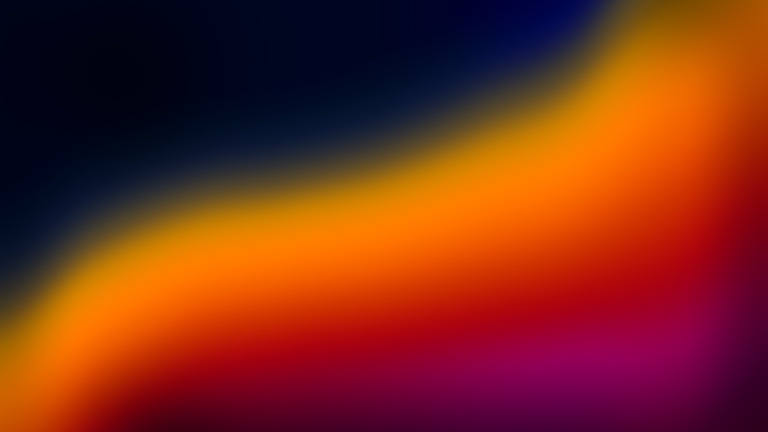
Reproduce this background procedurally as a Shadertoy shader.

```glsl
#define NODES 9
#define STOPS 12
#define RAMP_START -0.6
#define RAMP_STEP 0.2
#define MAGENTA_GLOW vec3(0.14, 0.0, 0.23)
#define BLUE_GLOW vec3(-0.02, -0.05, 0.12)
#define NIGHT_SHADE 0.55
#define CORNER_SHADE 0.42
#define FOOT_SHADE 0.5
#define SIDE_SHADE 0.2

// Heights of the band at even steps in x: (upper edge, lower edge)
const vec2 bandEdges[NODES] = vec2[NODES](
    vec2(0.287, -0.200), vec2(0.449, 0.005), vec2(0.542, 0.139),
    vec2(0.583, 0.194), vec2(0.637, 0.225), vec2(0.729, 0.264),
    vec2(0.845, 0.308), vec2(1.116, 0.380), vec2(1.280, 0.556));

// Colours across the band, from night sky down to dark plum
const vec3 ramp[STOPS] = vec3[STOPS](
    vec3(0.0, 0.02, 0.13), vec3(0.005, 0.055, 0.155), vec3(0.08, 0.12, 0.21),
    vec3(0.35, 0.285, 0.16), vec3(0.80, 0.50, 0.0), vec3(1.0, 0.49, 0.0),
    vec3(0.95, 0.37, 0.0), vec3(0.81, 0.19, 0.0), vec3(0.68, 0.02, 0.05),
    vec3(0.50, 0.0, 0.11), vec3(0.33, 0.0, 0.11), vec3(0.20, 0.0, 0.10));

// Catmull-Rom weights for four neighbouring values
vec4 splineWeights(float f) {
    float f2 = f * f, f3 = f2 * f;
    return 0.5 * vec4(-f3 + 2.0 * f2 - f, 3.0 * f3 - 5.0 * f2 + 2.0,
                      -3.0 * f3 + 4.0 * f2 + f, f3 - f2);
}

vec2 edgesAt(float x) {
    float s = clamp(x, 0.0, 1.0) * float(NODES - 1);
    int first = min(int(s), NODES - 2);
    vec4 w = splineWeights(s - float(first));
    vec2 sum = vec2(0.0);
    for (int k = 0; k < 4; k++)
        sum += w[k] * bandEdges[clamp(first + k - 1, 0, NODES - 1)];
    return sum;
}

vec3 rampAt(float t) {
    float s = clamp((t - RAMP_START) / RAMP_STEP, 0.0, float(STOPS - 1));
    int first = min(int(s), STOPS - 2);
    vec4 w = splineWeights(s - float(first));
    vec3 sum = vec3(0.0);
    for (int k = 0; k < 4; k++)
        sum += w[k] * ramp[clamp(first + k - 1, 0, STOPS - 1)];
    return max(sum, 0.0);
}

// Soft elliptical spot
float glow(vec2 p, vec2 centre, vec2 radius) {
    vec2 d = (p - centre) / radius;
    return exp(-dot(d, d));
}

void mainImage(out vec4 fragColor, in vec2 fragCoord) {
    vec2 uv = fragCoord / iResolution.xy;

    // Position across the band: 0 at the upper edge, 1 at the lower edge
    vec2 edges = edgesAt(uv.x);
    float across = (edges.x - uv.y) / (edges.x - edges.y);
    vec3 color = rampAt(across);

    // Blue light and a dark patch in the sky
    float sky = 1.0 - smoothstep(-0.3, 0.0, across);
    color += BLUE_GLOW * sky * glow(uv, vec2(0.74, 0.96), vec2(0.14, 0.22));
    color *= 1.0 - NIGHT_SHADE * sky * glow(uv, vec2(0.15, 0.83), vec2(0.13, 0.22));

    // Tilted magenta light below the band
    vec2 tilted = uv - vec2(0.0, 0.2 * (uv.x - 0.77));
    float below = smoothstep(0.95, 1.3, across);
    color += MAGENTA_GLOW * below * glow(tilted, vec2(0.77, 0.17), vec2(0.27, 0.18));

    // Shade the warm corners and both sides
    float warm = smoothstep(-0.1, 0.15, across);
    color *= 1.0 - CORNER_SHADE * warm * glow(uv, vec2(0.90, 1.02), vec2(0.10, 0.18));
    color *= 1.0 - FOOT_SHADE * glow(uv, vec2(0.21, -0.04), vec2(0.10, 0.15));
    color *= 1.0 - SIDE_SHADE * smoothstep(0.39, 0.5, abs(uv.x - 0.5));

    fragColor = vec4(clamp(color, 0.0, 1.0), 1.0);
}
```
